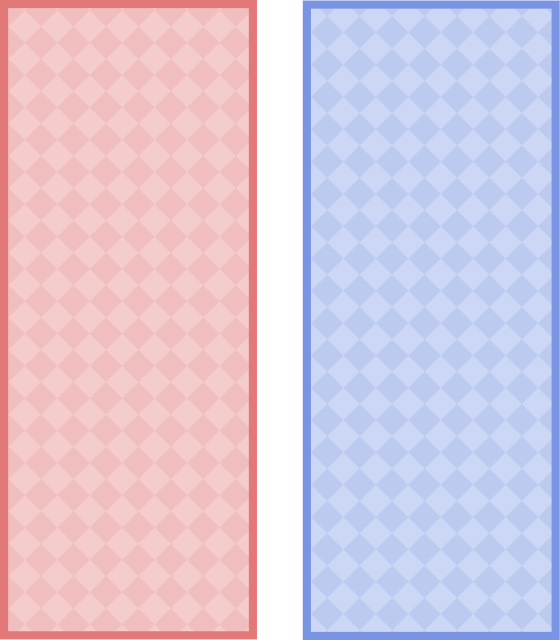
Write a WebGL 2 fragment shader that draws this pattern.

```glsl
#version 300 es
precision highp float;

uniform vec2 u_resolution;
out vec4 fragColor;

const float BORDER = 0.0127;
const vec2 DIAMOND = vec2(0.0507, 0.0505);

// Signed distance to an axis-aligned box given by two corners
float boxDistance(vec2 p, vec2 low, vec2 high) {
    vec2 d = abs(p - 0.5 * (low + high)) - 0.5 * (high - low);
    return length(max(d, 0.0)) + min(max(d.x, d.y), 0.0);
}

// Signed distance to a lattice of diamonds touching at their tips
float diamondDistance(vec2 p, vec2 center, vec2 size) {
    vec2 cell = abs(fract((p - center) / size + 0.5) - 0.5);
    return (cell.x + cell.y - 0.5) / length(1.0 / size);
}

// Smooth coverage of the inside of a shape
float coverage(float dist, float softness) {
    return clamp(0.5 - dist / softness, 0.0, 1.0);
}

// Framed panel filled with a two-tone diamond check
vec3 drawPanel(vec3 base, vec2 p, vec2 low, vec2 high, vec2 center,
               vec3 frame, vec3 dark, vec3 light, float pixel) {
    float box = boxDistance(p, low, high);
    float diamond = diamondDistance(p, center, DIAMOND);
    vec3 fill = mix(dark, light, coverage(diamond, 1.3 * pixel));
    vec3 panel = mix(frame, fill, coverage(box + BORDER, pixel));
    return mix(base, panel, coverage(box, pixel));
}

void main() {
    vec2 p = gl_FragCoord.xy / u_resolution.y;
    float pixel = 1.0 / u_resolution.y;
    vec3 color = vec3(1.0);

    // Red panel on the left
    color = drawPanel(color, p, vec2(0.0, 0.001), vec2(0.4015, 1.0),
                      vec2(0.3430, 0.6050), vec3(0.886, 0.472, 0.472),
                      vec3(0.941, 0.745, 0.745), vec3(0.957, 0.800, 0.800), pixel);

    // Blue panel on the right
    color = drawPanel(color, p, vec2(0.4731, 0.0), vec2(0.8746, 0.9992),
                      vec2(0.5366, 0.6213), vec3(0.471, 0.580, 0.890),
                      vec3(0.737, 0.792, 0.941), vec3(0.800, 0.843, 0.961), pixel);

    fragColor = vec4(color, 1.0);
}
```
